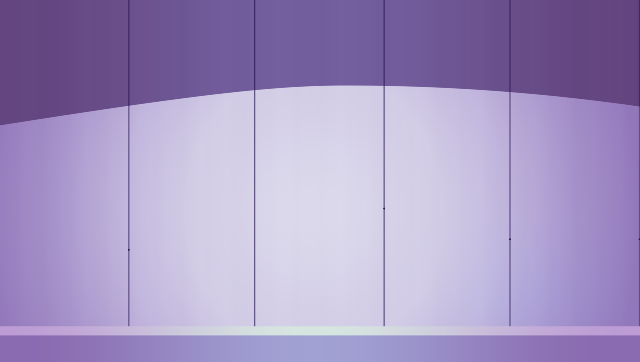
This background is drawn by a WebGL 2 fragment shader. Its source:

```glsl
#version 300 es
precision highp float;
// A softly lit lilac wall of five panels below a dark arched canopy, with a
// pale ledge and a floor strip. Gradients are ramps over the distance to a
// central light; the arch is a hyperbola and the seams come from one loop.

uniform vec2 u_resolution;
out vec4 fragColor;

// Layout, as fractions of the canvas
const vec2 LIGHT_CENTER = vec2(0.49, 0.42);
const float LIGHT_HALF_WIDTH = 0.5;
const float LIGHT_Y_SCALE = 0.5;
const vec2 ARCH_PEAK = vec2(0.54, 0.7638);
const float ARCH_LEFT_SLOPE = 0.30;
const float ARCH_LEFT_ROUNDING = 0.214;
const float ARCH_RIGHT_CURVE = 0.275;
const float LEDGE_TOP = 0.0986;
const float LEDGE_BOTTOM = 0.0734;

// Panel seams and the small pins on them; a negative height means no pin
const int SEAM_COUNT = 5;
const float SEAM_SPACING = 0.1995;
const float SEAM_OFFSET = 0.0003;
const float SEAM_STAGGER = 0.00145;
const float SEAM_HALF_WIDTH = 0.001;
const float PIN_RADIUS = 0.0014;
const float PIN_HEIGHT[SEAM_COUNT] = float[](0.31, -1.0, 0.424, 0.339, 0.339);

// Colours
const vec3 WALL_CORE = vec3(0.860, 0.850, 0.922);
const vec3 WALL_PALE = vec3(0.822, 0.798, 0.900);
const vec3 WALL_MID = vec3(0.752, 0.708, 0.862);
const vec3 WALL_LILAC = vec3(0.660, 0.582, 0.798);
const vec3 WALL_EDGE = vec3(0.575, 0.472, 0.735);
const vec3 CANOPY_CORE = vec3(0.450, 0.368, 0.617);
const vec3 CANOPY_EDGE = vec3(0.387, 0.268, 0.495);
const vec3 LEDGE_CORE = vec3(0.840, 0.900, 0.880);
const vec3 LEDGE_EDGE = vec3(0.740, 0.610, 0.835);
const vec3 FLOOR_CORE = vec3(0.630, 0.630, 0.830);
const vec3 FLOOR_EDGE = vec3(0.540, 0.415, 0.690);
const vec3 SEAM_ON_WALL = vec3(0.360, 0.290, 0.530);
const vec3 SEAM_ON_CANOPY = vec3(0.240, 0.150, 0.385);
const vec3 PIN_COLOR = vec3(0.170, 0.110, 0.280);
const float STREAK_STRENGTH = 0.003;

// Smooth step one pixel wide: 1 where the signed value is positive
float coverage(float value, float pixel) {
    return smoothstep(-0.5 * pixel, 0.5 * pixel, value);
}

float archHeight(float x) {
    float t = x - ARCH_PEAK.x;
    float c = ARCH_LEFT_ROUNDING;
    float leftDrop = ARCH_LEFT_SLOPE * (sqrt(t * t + c * c) - c);
    float rightDrop = ARCH_RIGHT_CURVE * t * t;
    return ARCH_PEAK.y - (t < 0.0 ? leftDrop : rightDrop);
}

// Five-stop ramp from the lit core to the outer edge
vec3 wallColor(vec2 uv) {
    vec2 offset = (uv - LIGHT_CENTER) * vec2(1.0, LIGHT_Y_SCALE);
    float d = length(offset) / LIGHT_HALF_WIDTH;
    vec3 color = mix(WALL_CORE, WALL_PALE, smoothstep(0.0, 0.42, d));
    color = mix(color, WALL_MID, clamp((d - 0.40) / 0.20, 0.0, 1.0));
    color = mix(color, WALL_LILAC, clamp((d - 0.60) / 0.20, 0.0, 1.0));
    color = mix(color, WALL_EDGE, clamp((d - 0.80) / 0.22, 0.0, 1.0));
    // Cooler tint low on the right panels
    vec2 cool = (uv - vec2(0.84, 0.16)) / vec2(0.12, 0.20);
    return color + vec3(-0.015, 0.01, 0.02) * exp(-dot(cool, cool));
}

float streaks(float x) {
    return sin(x * 61.0) + 0.6 * sin(x * 143.0 + 1.3) + 0.4 * sin(x * 317.0 + 2.1);
}

void main() {
    vec2 uv = gl_FragCoord.xy / u_resolution;
    vec2 pixel = 1.0 / u_resolution;
    float aspect = u_resolution.y / u_resolution.x;
    float side = abs(uv.x - LIGHT_CENTER.x) / LIGHT_HALF_WIDTH;

    // Wall and canopy
    float canopy = coverage(uv.y - archHeight(uv.x), pixel.y);
    vec3 canopyColor = mix(CANOPY_CORE, CANOPY_EDGE, smoothstep(0.1, 1.0, side));
    vec3 color = mix(wallColor(uv), canopyColor, canopy);
    color += STREAK_STRENGTH * streaks(uv.x);

    // Seams with pins
    vec3 seamColor = mix(SEAM_ON_WALL, SEAM_ON_CANOPY, canopy);
    for (int i = 0; i < SEAM_COUNT; i++) {
        float stagger = i % 2 == 0 ? SEAM_STAGGER : -SEAM_STAGGER;
        float seamX = SEAM_SPACING * float(i + 1) + SEAM_OFFSET + stagger;
        float dx = uv.x - seamX;
        float seam = clamp((SEAM_HALF_WIDTH - abs(dx)) / pixel.x + 0.5, 0.0, 1.0);
        color = mix(color, seamColor, 0.92 * seam);
        float pinDistance = length(vec2(dx, (uv.y - PIN_HEIGHT[i]) * aspect));
        color = mix(color, PIN_COLOR, coverage(PIN_RADIUS - pinDistance, pixel.x));
    }

    // Ledge and floor
    vec3 ledgeColor = mix(LEDGE_CORE, LEDGE_EDGE, smoothstep(0.0, 1.0, side));
    vec3 floorColor = mix(FLOOR_CORE, FLOOR_EDGE, smoothstep(0.0, 0.95, side));
    color = mix(color, ledgeColor, coverage(LEDGE_TOP - uv.y, pixel.y));
    color = mix(color, floorColor, coverage(LEDGE_BOTTOM - uv.y, pixel.y));

    fragColor = vec4(color, 1.0);
}
```
